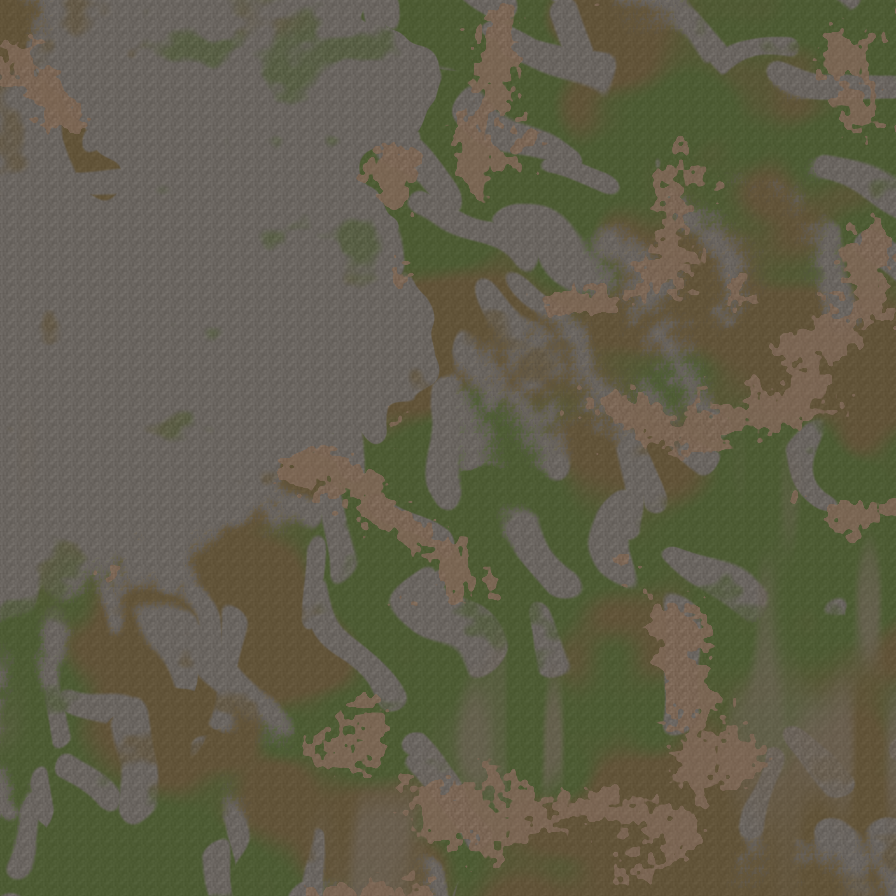
Write a Shadertoy shader that draws this texture.

```glsl
// Aerial terrain map: a grey rock field sends rounded fingers over soft
// green and brown ground, with ragged clay patches on top. Strokes are
// jittered capsules on a grid; a small repeating tile adds the fine grain.

const vec3 ROCK  = vec3(0.42, 0.40, 0.38);
const vec3 GRASS = vec3(0.305, 0.36, 0.205);
const vec3 SOIL  = vec3(0.385, 0.33, 0.225);
const vec3 CLAY  = vec3(0.49, 0.405, 0.335);
const vec3 DUST  = vec3(0.43, 0.39, 0.34);

float hash(vec2 p) {
    vec3 q = fract(p.xyx * vec3(0.1031, 0.1030, 0.0973));
    q += dot(q, q.yzx + 33.33);
    return fract((q.x + q.y) * q.z);
}

// Value noise whose lattice repeats after the given period
float tiledNoise(vec2 p, float period) {
    vec2 i = floor(p), f = fract(p);
    f = f * f * (3.0 - 2.0 * f);
    vec2 a = mod(i, period), b = mod(i + 1.0, period);
    return mix(mix(hash(a), hash(vec2(b.x, a.y)), f.x),
               mix(hash(vec2(a.x, b.y)), hash(b), f.x), f.y);
}

float noise(vec2 p) { return tiledNoise(p + 64.0, 512.0); }

float fbm(vec2 p) {
    float sum = 0.0, amp = 0.57;
    for (int i = 0; i < 3; i++) {
        sum += amp * noise(p);
        p = p * 2.1 + 17.3;
        amp *= 0.5;
    }
    return sum;
}

float capsule(vec2 p, vec2 a, vec2 b, float radius) {
    vec2 ab = b - a;
    float t = clamp(dot(p - a, ab) / dot(ab, ab), 0.0, 1.0);
    return length(p - a - t * ab) - radius;
}

// Distance to scattered strokes; they taper off where density is low
float strokes(vec2 p, float cells, float radius, float angle, float spread,
              float density, float seed) {
    vec2 home = floor(p * cells);
    float d = 1.0;
    for (int y = -1; y <= 1; y++)
    for (int x = -1; x <= 1; x++) {
        vec2 id = home + vec2(x, y);
        vec2 key = id + seed;
        vec2 center = (id + 0.15 + 0.7 * vec2(hash(key), hash(key + 71.0))) / cells;
        float a = angle + spread * (hash(key + 133.0) - 0.5);
        vec2 reach = vec2(cos(a), sin(a)) * mix(0.25, 0.68, hash(key + 211.0)) / cells;
        float absent = smoothstep(0.0, 0.15, hash(key + 307.0) - density);
        float r = radius * mix(0.8, 1.15, hash(key + 401.0));
        d = min(d, capsule(p, center - reach, center + reach, r) + 0.06 * absent);
    }
    return d;
}

float cover(float d, float w) { return 1.0 - smoothstep(-w, w, d); }

// Positive inside the large rock field at the upper left
float rockField(vec2 p) {
    float field = min(0.46 - p.x, p.y - 0.27 - 0.62 * p.x);
    field += 0.2 * (fbm(p * 11.0) - 0.5);
    float wedge = capsule(p, vec2(0.0, 1.0), vec2(0.11, 0.81), 0.018);
    return min(field, wedge + 0.04 * (noise(p * 25.0) - 0.5));
}

void mainImage(out vec4 fragColor, in vec2 fragCoord) {
    vec2 p = fragCoord / iResolution.xy;
    float pixel = 1.0 / iResolution.y;
    vec2 warp = vec2(noise(p * 13.0), noise(p * 13.0 + 40.0)) - 0.5;
    float grain = tiledNoise(p * 512.0, 8.0) - 0.5;

    // Soft blotches of grass and soil
    float blotch = fbm(p * vec2(4.2, 4.8) + 9.0) + 0.05 * (noise(p * 22.0) - 0.5);
    vec3 color = mix(GRASS, SOIL, smoothstep(0.48, 0.59, blotch));

    // Rock field and two layers of fingers, thickest near the field
    float field = rockField(p);
    float near = smoothstep(-0.32, -0.02, field);
    float patches = noise(p * 4.0 + 3.0) - 0.5;
    float slope = mix(-1.1, -0.45, smoothstep(0.6, 0.85, p.y));
    vec2 bent = p + 0.045 * warp;
    float fingers = min(
        strokes(bent, 9.0, 0.018, slope, 1.0, 0.38 + 0.4 * near + 0.5 * patches, 5.0),
        strokes(bent, 11.0, 0.015, slope, 1.6, 0.16 + 0.5 * near - 0.5 * patches, 37.0));

    // Rims are crisp in places, elsewhere dissolved into a dither
    float blur = smoothstep(0.5, 0.8, noise(p * 7.0 + 21.0));
    float rim = max(mix(0.0022, 0.017, blur), pixel);
    float dither = 0.03 * grain + 0.022 * (noise(p * 75.0) - 0.5);
    float rock = cover(min(-field, fingers) + blur * dither, rim);
    float stain = smoothstep(0.64, 0.78, fbm(p * vec2(15.0, 19.0) + 31.0));
    color = mix(color, ROCK, rock * (1.0 - 0.6 * stain));

    // Upright dusty smears in the lower half
    float smear = smoothstep(0.5, 0.85, noise(p * vec2(34.0, 6.0) + 11.0))
                * smoothstep(0.58, 0.8, noise(p * vec2(7.0, 5.0) + 55.0))
                * (1.0 - smoothstep(0.35, 0.6, p.y));
    color = mix(color, DUST, 0.75 * smear);

    // Clay chains with crumbled outlines, kept off the rock field
    float tilt = mix(-0.9, 0.6, smoothstep(0.55, 0.75, p.y));
    float cluster = 0.34 + 0.9 * (noise(p * 3.5 + 14.0) - 0.5);
    float clay = strokes(p + 0.06 * warp, 6.0, 0.025, tilt, 2.2, cluster, 90.0);
    clay = max(clay, field + 0.01);
    clay = min(clay, capsule(p, vec2(0.02, 0.94), vec2(0.07, 0.87), 0.018));
    clay += 0.06 * (fbm(p * 45.0) - 0.5) + 0.034 * (noise(p * 150.0) - 0.5);
    color = mix(color, CLAY, 0.95 * cover(clay, max(0.0016, pixel)));

    // Repeating surface grain, strongest on bare rock
    vec2 cell = fract(p * 64.0);
    float seam = smoothstep(0.8, 1.0, max(cell.x, cell.y)) - 0.2;
    color += (0.075 * grain + 0.018 * seam) * mix(0.6, 1.0, rock);
    fragColor = vec4(color, 1.0);
}
```
